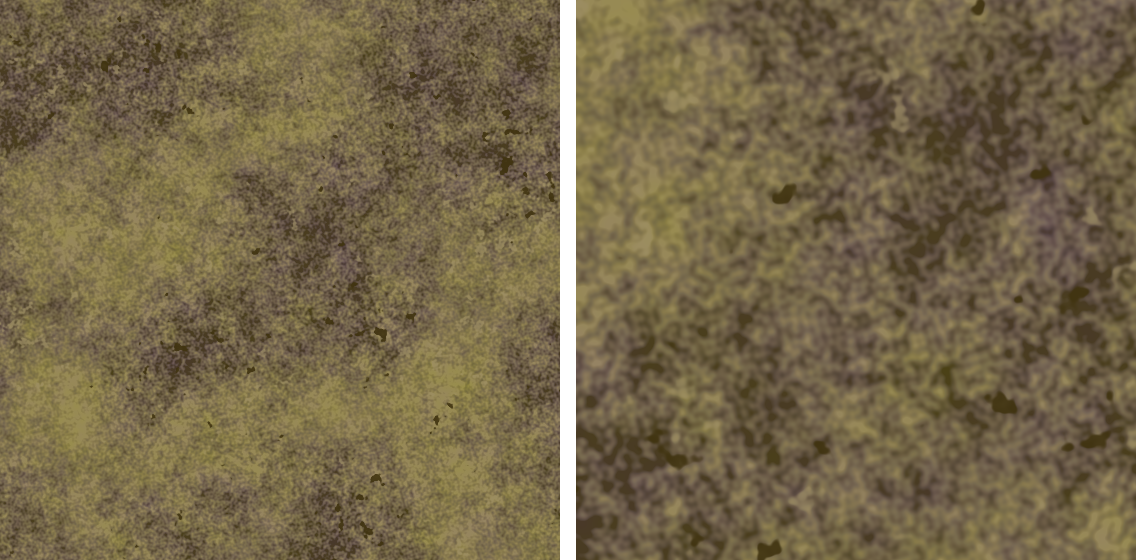
Left: the whole. Right: its middle third, enlarged.
A Shadertoy shader for this texture:

```glsl
// Weathered olive-brown ground: cloudy stains, fine grain, dark flecks and pale scuffs.

// Cells across the canvas for each layer
const float STAIN_SCALE = 3.2;
const float BLOTCH_SCALE = 17.0;
const float GRAIN_SCALE = 88.0;
const float FLECK_SCALE = 34.0;
const float SCUFF_SCALE = 26.0;
const float CLUSTER_SCALE = 4.5;

// Share of each layer in the tone, in standard deviations
const float STAIN_AMOUNT = 0.54;
const float BLOTCH_AMOUNT = 0.46;
const float GRAIN_AMOUNT = 0.64;

// Higher thresholds give fewer marks
const float FLECK_THRESHOLD = 2.35;
const float SCUFF_THRESHOLD = 1.95;
const float MARK_SOFTNESS = 0.45;

// Tone to palette position
const float TONE_CENTER = 2.92;
const float TONE_GAIN = 1.32;

const vec3 FLECK_COLOR = vec3(0.25, 0.20, 0.06);
const vec3 SCUFF_COLOR = vec3(0.62, 0.56, 0.40);
const vec3 HUE_SHIFT = vec3(0.003, 0.009, -0.020);

const vec3 EARTH[6] = vec3[6](
    vec3(0.29, 0.24, 0.12),
    vec3(0.35, 0.30, 0.21),
    vec3(0.42, 0.36, 0.26),
    vec3(0.47, 0.42, 0.30),
    vec3(0.53, 0.47, 0.31),
    vec3(0.59, 0.53, 0.355));

// Unit gradient at a lattice point, from an integer hash
vec2 latticeGradient(vec2 cell) {
    uvec2 q = uvec2(ivec2(cell) + 32768);
    uint h = q.x * 1664525u + q.y * 22695477u;
    h = (h ^ (h >> 15)) * 73244475u;
    h = (h ^ (h >> 13)) * 73244475u;
    h ^= h >> 16;
    float angle = float(h & 65535u) * 6.28319 / 65536.0;
    return vec2(cos(angle), sin(angle));
}

// Gradient noise scaled to roughly unit deviation
float gradientNoise(vec2 p) {
    vec2 i = floor(p);
    vec2 f = p - i;
    vec2 u = f * f * f * (f * (f * 6.0 - 15.0) + 10.0);
    vec2 e = vec2(1.0, 0.0);
    float a = dot(latticeGradient(i), f);
    float b = dot(latticeGradient(i + e.xy), f - e.xy);
    float c = dot(latticeGradient(i + e.yx), f - e.yx);
    float d = dot(latticeGradient(i + e.xx), f - e.xx);
    return 4.2 * mix(mix(a, b, u.x), mix(c, d, u.x), u.y);
}

// Rotated octaves, normalized to roughly unit deviation
float fbm(vec2 p, int octaves, float gain) {
    const mat2 TURN = mat2(0.8, 0.6, -0.6, 0.8);
    float sum = 0.0, power = 0.0, weight = 1.0;
    for (int i = 0; i < octaves; i++) {
        p = TURN * p + 17.37;
        sum += weight * gradientNoise(p);
        power += weight * weight;
        weight *= gain;
        p *= 2.03;
    }
    return sum / sqrt(power);
}

// Continuous ramp through the earth colors
vec3 earthRamp(float tone) {
    float x = clamp(TONE_CENTER + TONE_GAIN * tone, 0.0, 4.999);
    int k = int(x);
    return mix(EARTH[k], EARTH[k + 1], fract(x));
}

void mainImage(out vec4 fragColor, in vec2 fragCoord) {
    vec2 uv = fragCoord / iResolution.y;

    // Cloudy stains, ragged blotches and sandy grain
    float stain = fbm(uv * STAIN_SCALE + 3.1, 3, 0.55);
    float blotch = fbm(uv * BLOTCH_SCALE + 41.7, 3, 0.75);
    float grain = fbm(uv * GRAIN_SCALE + 83.3, 2, 1.1);
    float cluster = fbm(uv * CLUSTER_SCALE + 129.4, 2, 0.6);
    float roughness = clamp(1.0 - 0.12 * stain + 0.10 * cluster, 0.7, 1.3);
    float tone = STAIN_AMOUNT * stain
               + roughness * (BLOTCH_AMOUNT * blotch + GRAIN_AMOUNT * grain);
    vec3 color = earthRamp(tone);

    // Drift between yellow olive and greyish brown
    float hue = fbm(uv * BLOTCH_SCALE * 0.6 + 211.9, 4, 0.9);
    color += HUE_SHIFT * (0.7 * hue + 0.5 * stain);

    // Pale scuffs broken up by the grain
    float scuff = fbm(uv * SCUFF_SCALE + 307.2, 2, 0.6)
                + 0.55 * fbm(uv * CLUSTER_SCALE + 351.8, 2, 0.6) + 0.35 * grain;
    float scuffMask = smoothstep(SCUFF_THRESHOLD, SCUFF_THRESHOLD + 2.0 * MARK_SOFTNESS, scuff);
    color = mix(color, SCUFF_COLOR, 0.6 * scuffMask);

    // Dark clustered flecks with ragged rims
    float fleck = fbm(uv * FLECK_SCALE + 419.6, 2, 0.45)
                + 0.60 * cluster - 0.20 * stain - 0.22 * grain;
    float fleckMask = smoothstep(FLECK_THRESHOLD, FLECK_THRESHOLD + MARK_SOFTNESS, fleck);
    color = mix(color, FLECK_COLOR, 0.88 * fleckMask);

    fragColor = vec4(clamp(color, 0.0, 1.0), 1.0);
}
```
